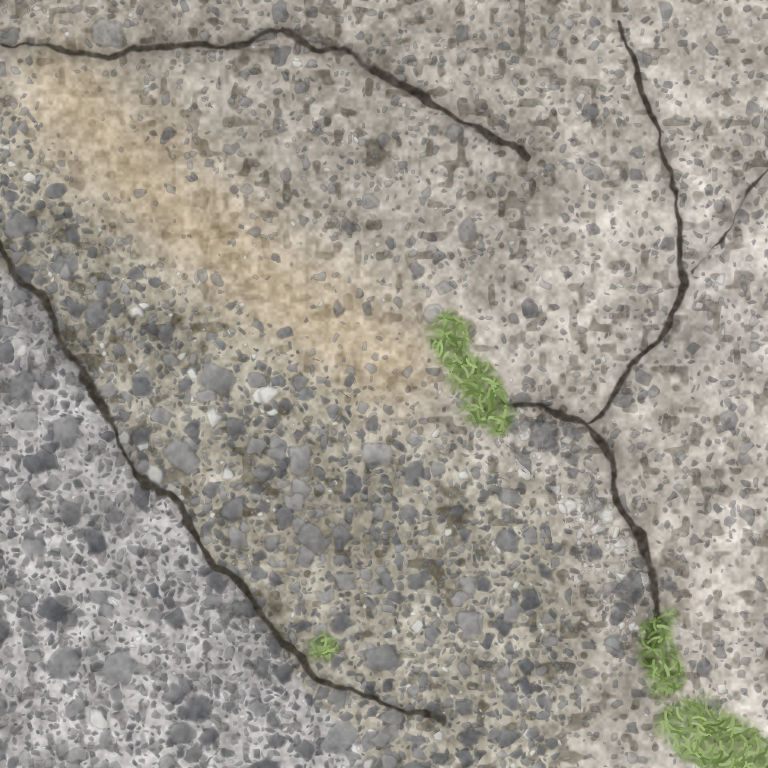
This texture is drawn by a WebGL 2 fragment shader. Its source:

```glsl
#version 300 es
precision highp float;
// Weathered concrete: worn slabs with exposed angular aggregate, split by cracks.
// Cellular stones of several sizes lie on mottled zones; bowed, warped lines
// form the cracks, and scattered short strokes form grass along them.

uniform vec2 u_resolution;
out vec4 outColor;

const vec3 PALE = vec3(.80, .77, .735);
const vec3 CEMENT = vec3(.70, .675, .635);
const vec3 WORN = vec3(.655, .635, .58);
const vec3 LILAC = vec3(.71, .70, .695);
const vec3 TAN = vec3(.76, .695, .59);
const vec3 STONE = vec3(.485, .485, .49);
const vec3 CHIP = vec3(.83, .83, .81);
const vec3 GAP = vec3(.25, .235, .205);
const vec3 GRASS_DARK = vec3(.36, .45, .23);
const vec3 GRASS_LIGHT = vec3(.66, .74, .50);
const float GRAIN = .26;
const float MOTTLE = .30;
const float CRACK_WIDTH = .0036;
const uint MIX = 1664525u;

vec2 hash(vec2 cell) {
  uvec2 v = uvec2(ivec2(floor(cell)) + 4096) * MIX + 1013904223u;
  v.x += v.y * MIX;
  v.y += v.x * MIX;
  v ^= v >> 16u;
  v.x += v.y * MIX;
  v.y += v.x * MIX;
  v ^= v >> 16u;
  return vec2(v >> 16u) / 65536.0;
}

float noise(vec2 p) {
  vec2 i = floor(p), f = fract(p);
  f = f * f * (3.0 - 2.0 * f);
  return mix(mix(hash(i).x, hash(i + vec2(1, 0)).x, f.x),
             mix(hash(i + vec2(0, 1)).x, hash(i + vec2(1, 1)).x, f.x), f.y);
}

// Layered noise, centred on zero
float fbm(vec2 p) {
  float sum = 0.0, amp = .53;
  for (int i = 0; i < 4; i++) {
    sum += amp * (noise(p) - .5);
    p = mat2(1.6, 1.2, -1.2, 1.6) * p + 7.3;
    amp *= .5;
  }
  return sum;
}

mat2 turn(float a) { return mat2(cos(a), sin(a), -sin(a), cos(a)); }

// Soft round spot
float spot(vec2 p, vec2 centre, vec2 size) {
  vec2 d = (p - centre) / size;
  return exp(-dot(d, d));
}

// Distance to a line between two ends, bowed to its left
float bowed(vec2 p, vec4 ends, float bow) {
  vec2 d = ends.zw - ends.xy;
  float len = length(d);
  d /= len;
  p -= ends.xy;
  float along = dot(p, d) / len, t = clamp(along, 0.0, 1.0);
  float side = dot(p, vec2(-d.y, d.x)) - bow * 4.0 * t * (1.0 - t);
  return length(vec2(side, (along - t) * len));
}

// Angular stones in jittered cells: coverage, tone, lit side
vec3 stones(vec2 p, float scale, float density, float seed) {
  vec2 q = p * scale + seed * 3.7;
  float edge = .05 + scale / u_resolution.y;
  vec3 result = vec3(0);
  for (int k = 0; k < 9; k++) {
    vec2 cell = floor(q) + vec2(k % 3 - 1, k / 3 - 1);
    vec2 h = hash(cell + seed * 57.0), g = hash(cell + seed * 91.0 + 300.0);
    if (g.x > density) continue;
    vec2 offset = q - cell - .2 - .6 * h, d = turn(h.x * 41.0) * offset;
    float box = max(abs(d.x) * .85, abs(d.y) * (1.0 + .5 * h.y));
    float cut = abs(dot(d, vec2(.72, .60)) + .04);
    float dist = mix(length(d), max(box, cut), .7) - mix(.13, .40, g.y * g.y);
    float cover = 1.0 - smoothstep(-edge, edge, dist);
    if (cover > result.x)
      result = vec3(cover, fract(g.y * 37.0 + h.x), dot(offset, vec2(-.6, .8)));
  }
  return result;
}

// Short strokes at random angles: coverage, tone
vec2 blades(vec2 p, float scale, float seed) {
  vec2 q = p * scale + seed * 5.3, result = vec2(0);
  float edge = scale / u_resolution.y;
  for (int k = 0; k < 9; k++) {
    vec2 cell = floor(q) + vec2(k % 3 - 1, k / 3 - 1), h = hash(cell + seed * 71.0);
    vec2 root = cell + h, reach = turn(h.x * 6.3) * vec2(.55, 0);
    float d = bowed(q, vec4(root - reach, root + reach), .15);
    float cover = 1.0 - smoothstep(.09 - edge * .5, .09 + edge, d);
    if (cover > result.x) result = vec2(cover, fract(h.y * 17.0));
  }
  return result;
}

void main() {
  vec2 uv = gl_FragCoord.xy / u_resolution.y;
  float broad = fbm(uv * 6.0), mid = fbm(uv * 24.0 + 9.0);
  vec2 p = uv + .035 * vec2(fbm(uv * 17.0 + 31.0), fbm(uv * 17.0 + 67.0));

  // Zones of wear
  float exposed = smoothstep(-.04, .06, .85 - .75 * uv.x - uv.y + broad * .2);
  exposed *= 1.0 - smoothstep(.70, .78, uv.x);
  float slab = smoothstep(-.01, .02, .67 - 1.4 * p.x - p.y);
  float band = bowed(p, vec4(.09, .87, .50, .53), -.02) / .075;
  band = exp(-band * band);
  float bright = max(spot(uv, vec2(.74, .58), vec2(.17, .15)),
                     smoothstep(.80, .92, uv.x) * (1.0 - .4 * uv.y));
  vec3 color = mix(CEMENT, PALE, clamp(bright + broad * .6, 0.0, 1.0));
  color = mix(mix(color, WORN, exposed), LILAC, slab);
  color = mix(color, TAN, band * .85);
  color *= 1.0 - .13 * spot(uv, vec2(.95, .58), vec2(.12, .10));

  // Mottling, grain and pits
  float fine = noise(uv * 115.0) * .6 + noise(uv * 240.0) * .4 - .5;
  color += MOTTLE * (mid + .5 * broad) * (1.0 - .5 * band) + GRAIN * fine;
  color -= .17 * smoothstep(.66, .82, noise(uv * 75.0 + 40.0)) * (1.0 - .6 * band);

  // Aggregate, from fine to coarse
  float rubble = 1.0 - smoothstep(.025, .05, bowed(p, vec4(.69, .44, .81, .19), .02));
  vec2 rough = uv + .007 * (vec2(noise(uv * 90.0), noise(uv * 90.0 + 50.0)) - .5);
  for (float i = 0.0; i < 4.0; i++) {
    float density = mix(.32 - .09 * i, .66, exposed) * (1.0 - .75 * band);
    vec3 s = stones(rough, 105.0 * pow(.57, i), max(density, .8 * rubble), i + 1.0);
    vec3 tint = STONE + (s.y - .45) * vec3(.25, .24, .22);
    tint = mix(tint, CHIP, step(.955 - .3 * rubble, s.y));
    tint += .16 * s.z + .13 * fine + .12 * mid;
    color *= 1.0 - .7 * s.x * (1.0 - s.x);
    color = mix(color, tint, s.x * mix(.65, .9, exposed));
  }

  // Cracks: open joints, then hairlines
  float gap = bowed(p, vec4(-.01, .71, .34, .20), -.02);
  gap = min(gap, bowed(p, vec4(.34, .20, .58, .06), -.03));
  gap = min(gap, bowed(p, vec4(.37, .96, .68, .79), .015));
  gap = min(gap, bowed(p, vec4(.65, .48, .76, .45), 0.0));
  gap = min(gap, bowed(p, vec4(.76, .45, .85, .14), .025));
  float hair = bowed(p, vec4(0, .94, .37, .96), -.02);
  hair = min(hair, bowed(p, vec4(.81, .97, .89, .64), .01));
  hair = min(hair, bowed(p, vec4(.89, .64, .76, .45), .02));
  hair = min(hair, bowed(p, vec4(1.01, .78, .90, .65), 0.0) + .002);
  gap = min(gap, hair + .0012);
  float width = CRACK_WIDTH * (.4 + 1.5 * noise(uv * 38.0));
  float open = 1.0 - smoothstep(width - .002, width + .002, gap);
  color *= 1.0 - .30 * exp(-gap / .010);
  color = mix(color, GAP + .2 * fine, .88 * open);

  // Grass tufts along the joints
  float tuft = bowed(p, vec4(.585, .56, .645, .46), 0.0) - .024;
  tuft = min(tuft, bowed(p, vec4(.855, .18, .87, .10), 0.0) - .014);
  tuft = min(tuft, bowed(p, vec4(.91, .05, .99, 0), 0.0) - .050);
  tuft = min(tuft, length(p - vec2(.42, .155)) - .015);
  float growth = 1.0 - smoothstep(-.012, .010, tuft + mid * .03);
  color = mix(color, GRASS_DARK + .4 * fine, growth * .6);
  for (float i = 0.0; i < 3.0; i++) {
    vec2 blade = blades(uv, 48.0 + 9.0 * i, i + 1.0);
    color = mix(color, mix(GRASS_DARK, GRASS_LIGHT, blade.y), blade.x * growth);
  }
  outColor = vec4(color, 1.0);
}
```
